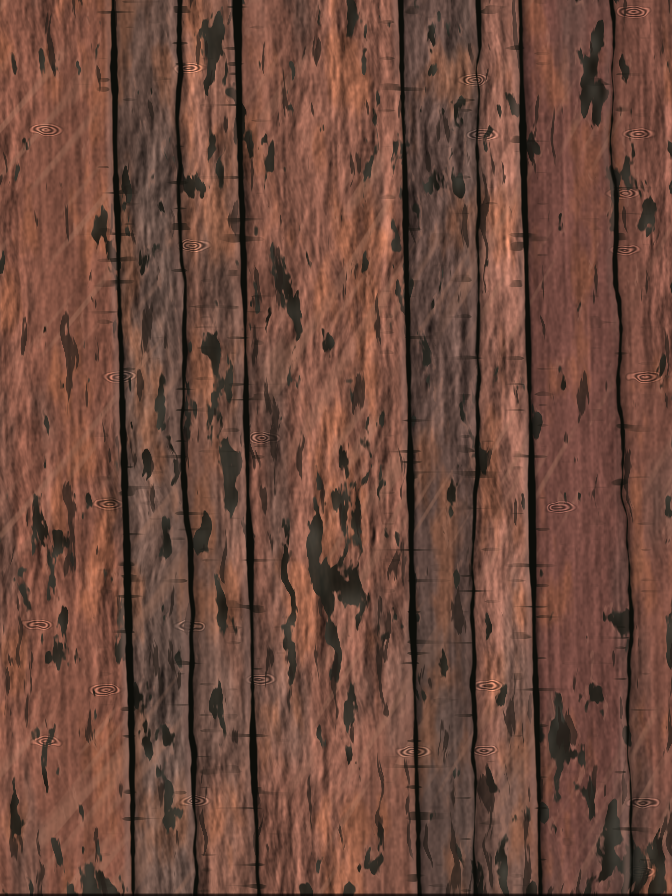
A WebGL 2 fragment shader for this texture:

```glsl
#version 300 es
precision highp float;
// Weathered red-brown planks with dark upright seams, splits, pits and saw marks.
uniform vec2 u_resolution;
out vec4 fragColor;

// Seams: x at the top, drift towards the bottom, half width, jaggedness.
const vec4 SEAMS[7] = vec4[7](
  vec4(.167, .033, .0042, .002), vec4(.263, .026, .0036, .008),
  vec4(.353, .030, .0052, .003), vec4(.596, .027, .0040, .002),
  vec4(.713, -.010, .0030, .007), vec4(.774, .031, .0052, .002),
  vec4(.912, .034, .0023, .010));

const vec3 PLANKS[8] = vec3[8](
  vec3(.49, .31, .25), vec3(.41, .31, .27), vec3(.50, .34, .28), vec3(.51, .335, .275),
  vec3(.37, .28, .25), vec3(.55, .37, .31), vec3(.44, .28, .245), vec3(.47, .30, .25));

float hash(vec2 p) {
  vec3 q = fract(p.xyx * .1031);
  q += dot(q, q.yzx + 33.33);
  return fract((q.x + q.y) * q.z);
}

float noise(vec2 p) {
  vec2 i = floor(p), f = fract(p);
  f *= f * (3. - 2. * f);
  return mix(mix(hash(i), hash(i + vec2(1, 0)), f.x),
             mix(hash(i + vec2(0, 1)), hash(i + 1.), f.x), f.y);
}

float fbm(vec2 p) {
  float sum = 0., amp = .53;
  for (int i = 0; i < 4; i++) {
    sum += amp * noise(p);
    p = p * 2.03 + 17.3;
    amp *= .5;
  }
  return sum;
}

// Height of the eroded wood surface
float relief(vec2 p) {
  p.x += .02 * noise(p * vec2(14, 9));
  return .6 * fbm(p * vec2(38, 10)) + .4 * fbm(p * vec2(85, 26) + 40.);
}

void main() {
  vec2 p = gl_FragCoord.xy / u_resolution.x;
  float v = gl_FragCoord.y / u_resolution.y;
  float px = 1. / u_resolution.x;
  vec2 g = p - vec2(.03 * (1. - v), 0);

  // Plank tints, seam depth, pale left lips and short cross checks
  vec3 col = PLANKS[0];
  float gap = 0., lip = 0., shade = 0., checks = 0.;
  float check = smoothstep(.83, .9, noise(p * vec2(26, 130)));
  for (int i = 0; i < 7; i++) {
    vec4 s = SEAMS[i];
    float id = float(i) * 9.7;
    float bend = noise(vec2(id, v * 6.)) - .5 + .5 * (noise(vec2(id + 3., v * 38.)) - .5);
    float d = p.x - s.x - s.y * (1. - v) - s.w * 1.5 * bend;
    float w = s.z * (.25 + 1.2 * noise(vec2(id + 5., v * 13.)));
    w += .0015 * (noise(vec2(id, v * 120.)) - .5);
    col = mix(col, PLANKS[i + 1], smoothstep(-px, px, d));
    gap = max(gap, 1. - smoothstep(w - px, w + px, abs(d)));
    lip = max(lip, smoothstep(-.017, -.007, d) * (1. - smoothstep(-.005, -.002, d))
                   * noise(vec2(id + 8., v * 7.)));
    shade = max(shade, exp(-abs(d - .003) * 130.));
    checks = max(checks, check * exp(-abs(d) * 55.));
  }

  // Broad stains: grey weathering against warm orange
  float stain = fbm(g * vec2(13, 3) + 5.);
  col = mix(col, vec3(.36, .29, .26), .6 * smoothstep(.5, .75, stain));
  float warm = smoothstep(.5, .75, fbm(g * vec2(28, 9) + 61.));
  col = mix(col, vec3(.60, .36, .24), .45 * warm);

  // Fine upright fibres and relief lit from the upper left
  float fibre = noise(g * vec2(230, 5)) + .7 * noise(g * vec2(110, 3) + 9.);
  float rough = .45 + .9 * smoothstep(.3, .7, noise(g * vec2(11, 2) + 30.));
  float h = relief(g);
  float slope = h - relief(g + vec2(-.004, .004));
  float speck = noise(p * vec2(260, 190)) - .5;
  col *= 1. + .26 * (fibre - .85) + rough * (1.7 * slope + .7 * (h - .5)) + .16 * speck;

  // Slanting pale saw marks in patches
  vec2 r = vec2(p.x * .75 - p.y * .66 + .25 * p.x * p.x, p.x * .66 + p.y * .75);
  float saw = smoothstep(.62, .9, noise(r * vec2(85, 7))) * smoothstep(.4, .7, noise(p * vec2(9, 5) + 3.));
  col = mix(col, vec3(.66, .47, .38), .38 * saw);

  // Sparse flattened knots with rings
  vec2 k = p * vec2(9, 11), cell = floor(k);
  vec2 c = fract(k) - .35 - .3 * vec2(hash(cell), hash(cell + 7.));
  float kd = length(c * vec2(1, 2.3)) + .1 * (noise(p * 90.) - .5);
  float knot = step(.78, hash(cell + 21.)) * (1. - smoothstep(.17, .26, kd));
  col *= 1. + knot * .4 * sin(kd * 75.);

  // Torn pits and long flakes, with a lit lower right edge
  float patchy = noise(g * vec2(15, 5) + 12.);
  vec2 t = g + vec2(.012 * noise(g * 25.), 0);
  float pit = fbm(t * vec2(48, 17) + 80.) + .22 * (patchy - .5);
  float flake = fbm(t * vec2(75, 12) + 33.) + .2 * (stain - .5);
  float edge = smoothstep(.58, .64, pit) * (1. - smoothstep(.65, .69, pit));
  col = mix(col, vec3(.64, .45, .37), .3 * edge * smoothstep(0., .06, slope));
  vec3 moss = mix(vec3(.07, .07, .05), vec3(.23, .23, .20), noise(p * vec2(60, 30)));
  col = mix(col, moss, .88 * smoothstep(.67, .72, pit));
  col = mix(col, vec3(.15, .12, .10), .7 * smoothstep(.70, .75, flake));

  // Seams over everything
  col = mix(col, vec3(.64, .48, .43), .65 * lip);
  col *= 1. - .4 * shade;
  col = mix(col, vec3(.09, .08, .06), .8 * checks);
  col = mix(col, vec3(.05, .05, .035), gap);
  col *= mix(.25, 1., smoothstep(.001, .004, v));
  fragColor = vec4(clamp(col, 0., 1.), 1);
}
```
